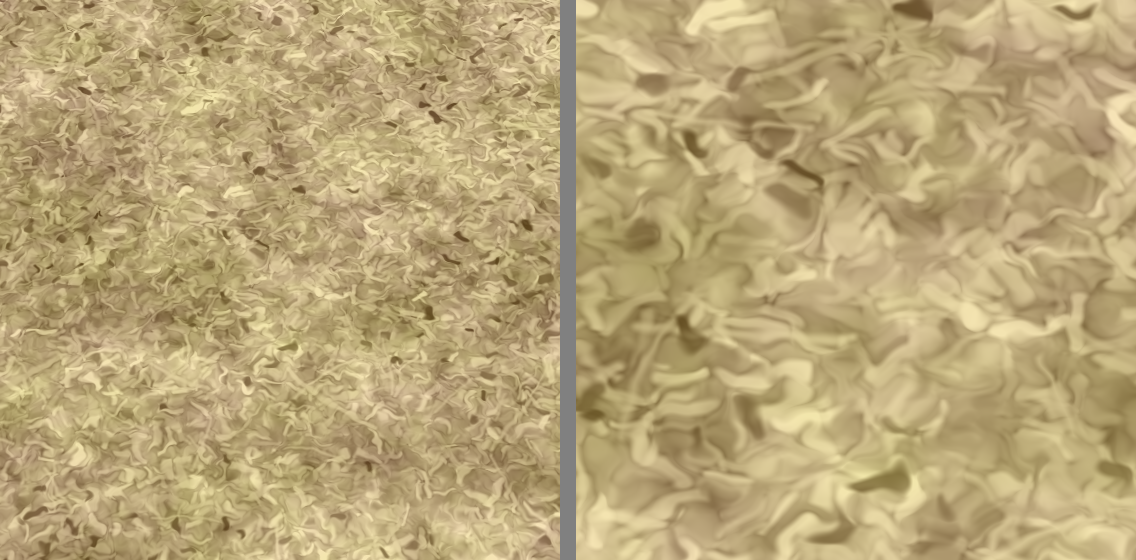
Left, the full canvas; right, a detail of the centre.
This texture is drawn by a WebGL 1 fragment shader. Its source:

```glsl
precision highp float;
// Dry mown grass on bare soil, seen at a slant: layers of soft bent straws
// scattered on jittered grids, with dark gaps, pale flecks and a few long stalks.
// Every layer changes one tone value, which a straw colour ramp turns into colour.
uniform vec2 u_resolution;

vec2 hash2(vec2 p) {
  vec3 q = fract(p.xyx * vec3(0.1031, 0.1030, 0.0973));
  q += dot(q, q.yzx + 33.33);
  return fract((q.xx + q.yz) * q.zy);
}

float noise(vec2 p) {
  vec2 i = floor(p), f = fract(p);
  f = f * f * (3.0 - 2.0 * f);
  float low = mix(hash2(i).x, hash2(i + vec2(1.0, 0.0)).x, f.x);
  float high = mix(hash2(i + vec2(0.0, 1.0)).x, hash2(i + vec2(1.0)).x, f.x);
  return mix(low, high, f.y);
}

// Layered noise, centred on zero.
float fbm(vec2 p) {
  float sum = -0.47, amplitude = 0.5;
  for (int i = 0; i < 4; i++) {
    sum += amplitude * noise(p);
    p = mat2(1.6, 1.2, -1.2, 1.6) * p + 7.3;
    amplitude *= 0.5;
  }
  return sum;
}

// Straws on a grid; size holds half length and half width in cells.
// Returns coverage, a random value blended over the straws, and shadow.
vec3 straws(vec2 p, float grid, vec2 size, float density, float seed) {
  vec2 g = p * grid + seed * 3.7;
  vec2 cell = floor(g);
  float soft = 0.0034 * grid;
  float best = 0.0, shade = 0.0, sum = 0.0, weight = 0.0001;
  for (int y = -1; y <= 1; y++) {
    for (int x = -1; x <= 1; x++) {
      vec2 id = cell + vec2(float(x), float(y));
      vec2 place = hash2(id + seed * 17.0);
      vec2 shape = hash2(id + seed * 29.0 + 91.0);
      vec2 kind = hash2(id + seed * 41.0 + 203.0);
      float present = step(kind.x, density);
      float angle = 6.2832 * shape.x;
      float halfLength = size.x * (0.5 + 0.7 * shape.y);
      vec2 q = g - id - place;
      q = mat2(cos(angle), -sin(angle), sin(angle), cos(angle)) * q;
      q.y += (place.x - 0.5) * 0.35 * q.x * q.x / size.x;
      float width = size.y * (0.6 + 0.7 * place.y);
      float d = length(vec2(max(abs(q.x) - halfLength, 0.0), q.y));
      float cover = present * (1.0 - smoothstep(width - soft, width + soft, d));
      float shadow = present * (1.0 - smoothstep(width, width * 2.2 + soft, d));
      best = max(best, cover);
      shade = max(shade, shadow);
      sum += kind.y * cover * cover * cover;
      weight += cover * cover * cover;
    }
  }
  return vec3(best, sum / weight, shade);
}

void main() {
  vec2 uv = gl_FragCoord.xy / u_resolution.y;
  // Slanted ground: features shrink and flatten towards the top.
  vec2 ground = vec2((uv.x - 0.5) * (1.0 + 0.35 * uv.y) + 2.0,
                     uv.y * (1.05 + 0.45 * uv.y) + 1.0);
  // Two wobbles make the outlines ragged.
  vec2 ragged = ground + 0.014 * (vec2(noise(ground * 24.0), noise(ground * 24.0 + 50.0)) - 0.5);
  ragged += 0.013 * (vec2(noise(ground * 62.0 + 9.0), noise(ground * 62.0 + 80.0)) - 0.5);

  float patches = fbm(ground * 5.0);
  float tone = 0.58 + 1.2 * fbm(ragged * 30.0);

  // Tangle of short straws, from the ground up.
  for (int i = 0; i < 6; i++) {
    float layer = float(i);
    vec3 s = straws(ragged, 29.0 - 1.6 * layer, vec2(0.48, 0.115), 0.85, layer + 1.0);
    tone -= 0.11 * s.z;
    tone = mix(tone, 0.74 + 0.85 * (s.y - 0.5), 0.72 * s.x);
  }

  // Clods and hollows between the straws.
  tone += 0.75 * fbm(ragged * 19.0) + 0.25 * (noise(ragged * 52.0) - 0.5);

  // Long pale stalks.
  for (int i = 0; i < 2; i++) {
    vec3 s = straws(mix(ground, ragged, 0.5), 6.0 + 3.0 * float(i), vec2(0.55, 0.028), 0.35, 11.0 + float(i));
    tone -= 0.1 * s.z;
    tone = mix(tone, 0.8 + 0.2 * s.y, 0.65 * s.x);
  }

  // Dark gaps, gathered in clumps, and bright flecks.
  float clump = smoothstep(-0.1, 0.05, fbm(ground * 7.0 + 20.0));
  for (int i = 0; i < 2; i++) {
    vec3 gap = straws(ragged, 13.0 + 5.0 * float(i), vec2(0.13, 0.095), 0.42, 15.0 + float(i));
    tone = mix(tone, -0.55 + 0.6 * gap.y, 0.8 * gap.x * clump);
  }
  vec3 fleck = straws(ragged, 12.0, vec2(0.16, 0.07), 0.2, 19.0);
  tone = mix(tone, 1.05 + 0.25 * fleck.y, 0.8 * fleck.x);

  tone += 0.03 + 0.75 * patches;

  // Straw ramp, with slightly greener and pinker areas.
  vec3 color = mix(vec3(0.54, 0.45, 0.29), vec3(0.89, 0.82, 0.63), clamp(tone, -0.65, 1.2));
  float green = fbm(ground * 6.0 + 60.0) + 0.4 * (noise(ground * 34.0) - 0.5);
  color += green * vec3(-0.03, 0.02, -0.08);
  gl_FragColor = vec4(color, 1.0);
}
```
